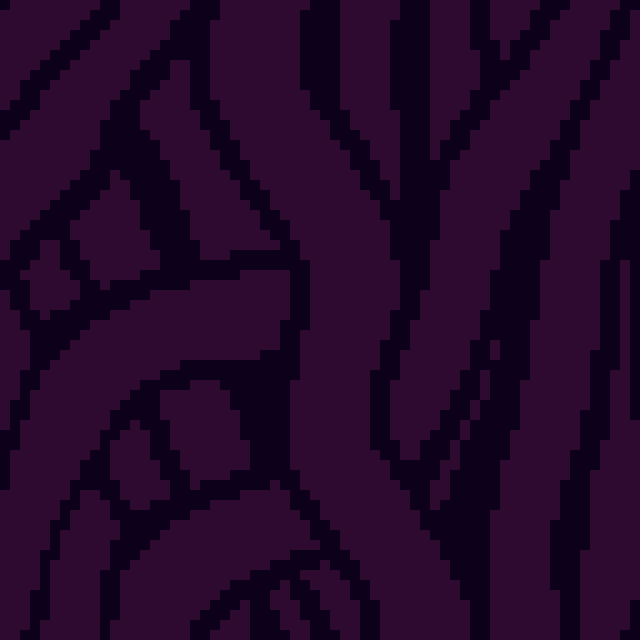
Give the GLSL for this texture, as a WebGL 2 fragment shader.

```glsl
#version 300 es
precision highp float;
// Blocky tangle of roots: flat purple strands with dark outlines on a 64 x 64 grid.
// Strands are curves painted back to front, each one covering those before it:
// leaning roots, arching branches, upright roots, then the trunk.

uniform vec2 u_resolution;
out vec4 fragColor;

float hash(vec2 p) {
    return fract(sin(dot(p, vec2(127.1, 311.7))) * 43758.5453);
}

float noise(vec2 p) {
    vec2 i = floor(p), f = fract(p);
    f = f * f * (3.0 - 2.0 * f);
    return mix(mix(hash(i), hash(i + vec2(1, 0)), f.x),
               mix(hash(i + vec2(0, 1)), hash(i + vec2(1, 1)), f.x), f.y);
}

// Paints one strand over the bark: 1 inside, 0 on its outline.
void paint(inout float bark, float dist, float halfWidth) {
    if (dist < halfWidth + 0.033) bark = step(dist, halfWidth);
}

// Centre of an upright root at height y.
float rootCentre(float y, float base, float lean) {
    float phase = 6.2832 * hash(vec2(base, lean));
    return base + lean * (y - 0.5) + 0.028 * sin(6.2832 * y + phase)
         + 0.014 * sin(12.566 * y + 2.0 * phase);
}

float rootDistance(vec2 p, float base, float lean) {
    float centre = rootCentre(p.y, base, lean);
    float slope = (rootCentre(p.y + 0.01, base, lean) - centre) / 0.01;
    return abs(p.x - centre) / sqrt(1.0 + slope * slope);
}

float trunkCentre(float y) {
    return 0.63 - 0.22 * y + 0.04 * sin(11.4 * (y - 0.46));
}

float barkAt(vec2 uv) {
    // Snap to the grid, then bend the curves a little.
    vec2 p = (floor(uv * 64.0) + 0.5) / 64.0;
    p += 0.03 * (vec2(noise(p * 7.0), noise(p * 7.0 + 31.0)) - 0.5);
    float bark = 1.0;
    float trunk = trunkCentre(p.y);

    if (p.x < trunk) {
        // Leaning roots at the back
        for (int i = 0; i < 3; i++) {
            float base = 0.12 + 0.14 * float(i);
            paint(bark, rootDistance(p, base, -0.4), 0.05);
        }
        // Branches that arch over into the trunk
        for (int i = 0; i < 2; i++) {
            float k = float(i);
            float rise = 0.27 + 0.18 * k;
            float decay = exp(-9.0 * (p.x - 0.2 + 0.2 * k));
            float height = -0.05 + 0.13 * k + rise * (1.0 - decay);
            float slope = min(9.0 * rise * decay, 2.5);
            paint(bark, abs(p.y - height) / sqrt(1.0 + slope * slope), 0.058);
        }
        // Diagonal branches in the upper corner
        for (int i = 0; i < 2; i++) {
            float height = 0.68 + 0.23 * float(i) + 1.1 * p.x + 1.5 * p.x * p.x;
            float slope = 1.1 + 3.0 * p.x;
            paint(bark, abs(p.y - height) / sqrt(1.0 + slope * slope), 0.055);
        }
    } else {
        // Upright roots, then two leaning ones across them
        for (int i = 0; i < 4; i++) {
            paint(bark, rootDistance(p, 0.58 + 0.12 * float(i), 0.04), 0.042);
        }
        for (int i = 0; i < 2; i++) {
            float k = float(i);
            paint(bark, rootDistance(p, 0.7 + 0.2 * k, 0.45 - 0.2 * k), 0.05);
        }
    }

    // Trunk in front
    float slope = (trunkCentre(p.y + 0.01) - trunk) / 0.01;
    paint(bark, abs(p.x - trunk) / sqrt(1.0 + slope * slope), 0.066);
    return bark;
}

void main() {
    // Average four samples to smooth block edges at any size.
    float bark = 0.0;
    for (int i = 0; i < 4; i++) {
        vec2 offset = (vec2(i % 2, i / 2) - 0.5) * 0.5;
        bark += 0.25 * barkAt((gl_FragCoord.xy + offset) / u_resolution);
    }
    fragColor = vec4(mix(vec3(0.05, 0.0, 0.1), vec3(0.18, 0.04, 0.19), bark), 1.0);
}
```
